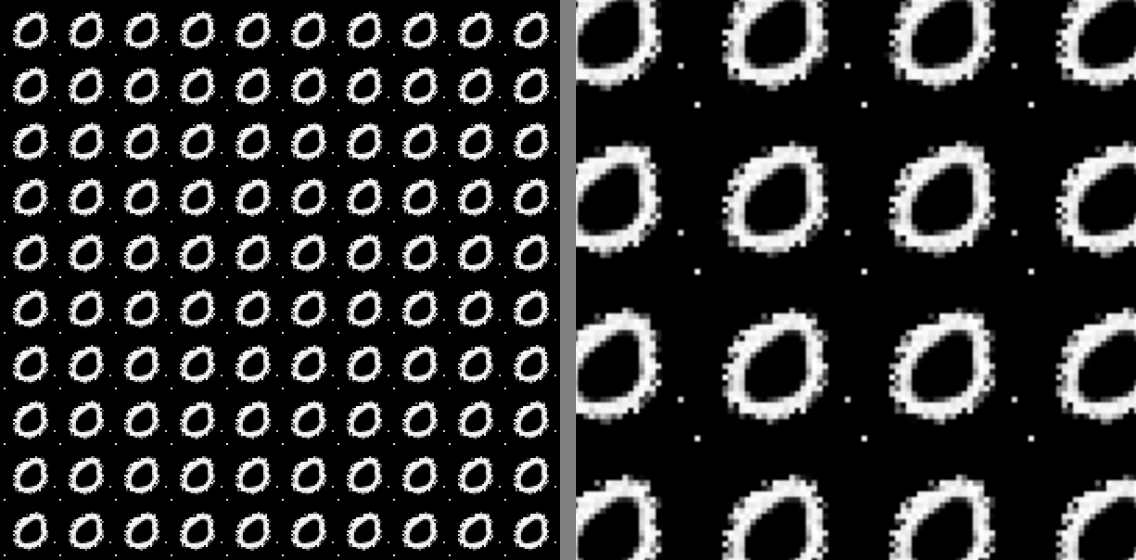
Left, the full canvas; right, a detail of the centre.
A Shadertoy shader for this pattern:

```glsl
#define TILES 10.0
#define PITCH 30.0
#define GUTTER 2.0
#define RING_CENTER vec2(17.0, 17.0)
#define BASE_RADIUS 6.85
#define HALF_WIDTH 1.55
#define RAGGEDNESS 2.2
#define VARIATION 0.2
#define SOFTNESS 0.35

float hash(vec2 p) {
    vec3 q = fract(vec3(p.xyx) * 0.1031);
    q += dot(q, q.yzx + 33.33);
    return fract((q.x + q.y) * q.z);
}

// Rounded bulge of the outline around one direction
float lobe(float angle, float direction, float sharpness) {
    return exp(sharpness * (cos(angle - direction) - 1.0));
}

// Slanted loop: crisp inside, frayed outside
float ring(vec2 local, float grain) {
    vec2 q = (local + 0.5 - RING_CENTER) * vec2(1.0, -1.0);
    float angle = atan(q.y, q.x + 1e-4);
    float radius = BASE_RADIUS + 2.5 * lobe(angle, 1.05, 8.0)
                               + 2.0 * lobe(angle, -2.44, 5.0);
    float d = length(q) - radius;
    float width = HALF_WIDTH + 0.5 * lobe(angle, 2.1, 4.0);
    float inner = smoothstep(-width - 0.6, -width + 0.6, d + 0.5 * (grain - 0.5));
    float frayed = d + RAGGEDNESS * (grain - 0.5);
    float outer = 1.0 - smoothstep(width - 0.6, width + 0.5, frayed);
    return inner * outer;
}

float speck(vec2 local, vec2 position) {
    vec2 d = abs(local - position);
    return 1.0 - step(0.5, max(d.x, d.y));
}

// Brightness of one coarse grid sample
float gridSample(vec2 id) {
    vec2 tile = floor(id / PITCH);
    vec2 local = id - tile * PITCH;
    float grain = mix(hash(local + 7.0), hash(local + tile * 37.0 + 91.0), VARIATION);
    float tone = mix(0.9, 1.0, hash(local + 53.0));
    float value = ring(local, grain) * tone;
    value = max(value, 0.95 * speck(local, vec2(2.0, 29.0)));
    return max(value, 0.85 * speck(local, vec2(29.0, 22.0)));
}

void mainImage(out vec4 fragColor, in vec2 fragCoord) {
    vec2 uv = fragCoord / iResolution.xy;
    uv.y = 1.0 - uv.y;
    vec2 p = uv * (TILES * PITCH + GUTTER) - 0.5;

    // Soft blend between neighbouring samples
    vec2 id = floor(p);
    vec2 f = smoothstep(0.5 - SOFTNESS, 0.5 + SOFTNESS, p - id);
    float top = mix(gridSample(id), gridSample(id + vec2(1.0, 0.0)), f.x);
    float bottom = mix(gridSample(id + vec2(0.0, 1.0)), gridSample(id + 1.0), f.x);
    fragColor = vec4(vec3(mix(top, bottom, f.y)), 1.0);
}
```
